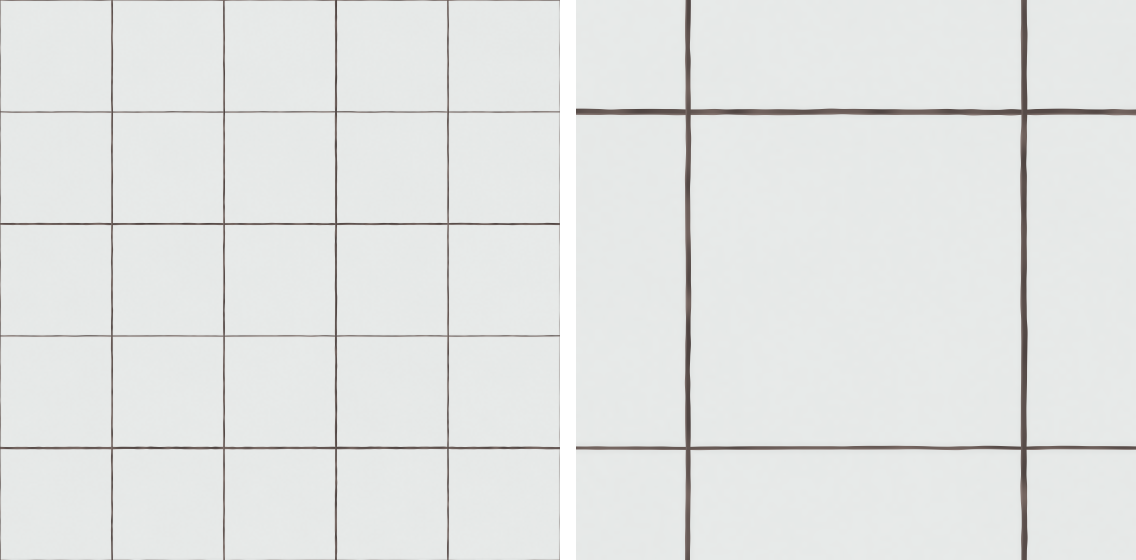
Left, the full canvas; right, a detail of the centre.
Write a WebGL 2 fragment shader that draws this texture.

```glsl
#version 300 es
precision highp float;

uniform vec2 u_resolution;
out vec4 fragColor;

float hash(vec2 p) {
    return fract(sin(dot(p, vec2(127.1, 311.7))) * 43758.5453);
}

float noise(vec2 p) {
    vec2 i = floor(p), f = fract(p);
    f = f * f * (3.0 - 2.0 * f);
    return mix(mix(hash(i), hash(i + vec2(1, 0)), f.x),
               mix(hash(i + vec2(0, 1)), hash(i + vec2(1, 1)), f.x), f.y);
}

// Share of a pixel covered by a band, exact even for hairlines
float bandCoverage(float offset, float halfWidth, float pixel) {
    float low = max(offset - 0.5 * pixel, -halfWidth);
    float high = min(offset + 0.5 * pixel, halfWidth);
    return clamp((high - low) / pixel, 0.0, 1.0);
}

// One joint: its colour in rgb and its coverage in a
vec4 joint(float across, float along, float halfWidth, float seed, float pixel) {
    float wobble = noise(vec2(along * 45.0, seed)) - 0.5;
    float chips = noise(vec2(along * 130.0, seed + 17.0));
    float offset = across + wobble * 0.0006;
    float width = halfWidth * (0.88 + 0.24 * chips);

    vec3 grout = mix(vec3(0.30, 0.26, 0.25), vec3(0.46, 0.40, 0.38),
                     noise(vec2(along * 70.0, seed + 41.0)));
    // Paler, worn lip along one side of the joint
    float lip = smoothstep(0.1, 0.9, -offset / max(width, 0.0001));
    grout = mix(grout, vec3(0.62, 0.55, 0.53), lip * (0.2 + 0.4 * chips));
    return vec4(grout, bandCoverage(offset, width, pixel));
}

void main() {
    vec2 uv = gl_FragCoord.xy / u_resolution;
    vec2 pixel = 1.0 / u_resolution;

    // Nearest joint on each axis of the five by five grid
    vec2 line = floor(uv * 5.0 + 0.5);
    vec2 across = uv - line / 5.0;

    // Joint half widths, left to right and bottom to top
    float columns[6] = float[](0.0010, 0.0015, 0.0015, 0.0018, 0.0014, 0.0005);
    float rows[6] = float[](0.0002, 0.0021, 0.0010, 0.0017, 0.0010, 0.0011);
    ivec2 index = clamp(ivec2(line), 0, 5);

    // Glazed tile with faint clouding, fine grain and a slight tone per tile
    float tone = 0.004 * (noise(uv * 24.0) - 0.5)
               + 0.006 * (noise(uv * 260.0) - 0.5)
               + 0.003 * (hash(floor(uv * 5.0)) - 0.5);
    vec3 color = vec3(0.904, 0.914, 0.910) + tone;

    // Soft shading where the glaze rounds off towards the joints
    vec2 edge = abs(across);
    color -= 0.02 * (1.0 - smoothstep(0.001, 0.005, min(edge.x, edge.y)));

    vec4 row = joint(across.y, uv.x, rows[index.y], line.y * 7.0 + 3.0, pixel.y);
    vec4 column = joint(across.x, uv.y, columns[index.x], line.x * 7.0 + 90.0, pixel.x);
    color = mix(color, row.rgb, row.a);
    color = mix(color, column.rgb, column.a);

    fragColor = vec4(color, 1.0);
}
```
